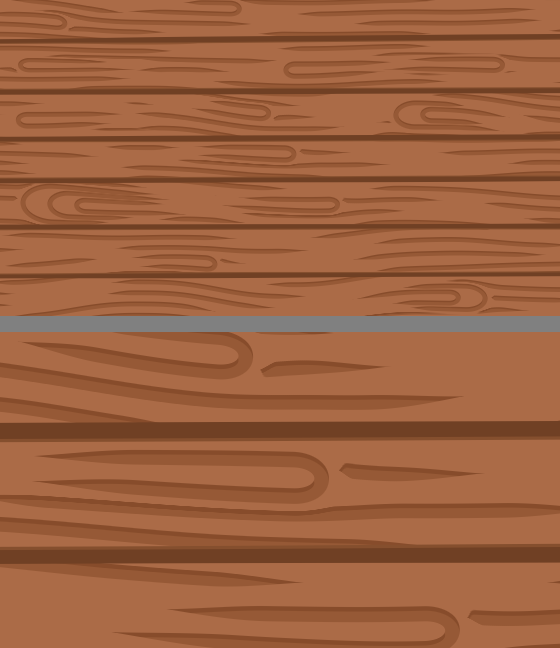
Top: the whole. Bottom: its middle third, enlarged.
Write a WebGL 2 fragment shader that draws this texture.

```glsl
#version 300 es
precision highp float;
// Seven cartoon wooden planks split by slightly tilted dark seams.
// Grain strokes are level lines of a bent height field that parts around
// hairpin knots; every stroke is a flat band with a dark upper edge.
uniform vec2 u_resolution;
out vec4 outColor;

const vec3 WOOD = vec3(0.67, 0.42, 0.28);
const vec3 GRAIN = vec3(0.59, 0.35, 0.21);
const vec3 GRAIN_EDGE = vec3(0.53, 0.30, 0.17);
const vec3 SEAM = vec3(0.44, 0.25, 0.14);
const vec3 SEAM_LIP = vec3(0.52, 0.31, 0.18);

// Lengths are in canvas heights.
const float STROKE_HALF = 0.0077;
const float EDGE_THICK = 0.0048;
const float STREAK_GAP = 0.036;
const float STREAK_LENGTH = 0.95;
const float BEND = 0.062;
const float KNOT_RADIUS = 0.018;
const float RING_STEP = 0.019;
const float RING_SHIFT = 0.085;
const float TIP_SQUASH = 0.6;
const float LIP_SHIFT = 0.0034;

// Seam heights at the left and right borders, top to bottom.
const int SEAMS = 6;
const vec2 SEAM_ENDS[SEAMS] = vec2[](
  vec2(0.870, 0.885), vec2(0.708, 0.713), vec2(0.560, 0.567),
  vec2(0.427, 0.434), vec2(0.282, 0.285), vec2(0.125, 0.132));

// Knots: tip position, then ring count signed by the opening direction.
const int KNOTS = 13;
const vec3 KNOT[KNOTS] = vec3[](
  vec3(0.205, 0.926, -1), vec3(0.757, 0.972, -1), vec3(0.065, 0.794, 1),
  vec3(0.905, 0.778, 1), vec3(1.59, 0.794, -1), vec3(0.058, 0.62, 1),
  vec3(0.85, 0.641, -1), vec3(1.338, 0.637, 2), vec3(0.93, 0.512, -1),
  vec3(0.243, 0.35, 3), vec3(1.068, 0.352, -1), vec3(0.68, 0.164, -1),
  vec3(1.45, 0.058, -2));

float hash(vec2 p) {
  vec3 q = fract(p.xyx * 0.1031);
  q += dot(q, q.yzx + 33.33);
  return fract((q.x + q.y) * q.z);
}

float noise(vec2 p) {
  vec2 i = floor(p), f = fract(p);
  f = f * f * f * (f * (f * 6.0 - 15.0) + 10.0);
  vec2 e = vec2(0, 1);
  return mix(mix(hash(i), hash(i + e.yx), f.x),
             mix(hash(i + e), hash(i + 1.0), f.x), f.y);
}

float seamHeight(int i, float x) {
  return mix(SEAM_ENDS[i].x, SEAM_ENDS[i].y, x * 9.0 / 16.0);
}

float plankRow(vec2 p) {
  float row = 0.0;
  for (int i = 0; i < SEAMS; i++) row += step(p.y, seamHeight(i, p.x));
  return row;
}

// Height after the slow bending of the grain in one plank.
float bentHeight(vec2 p, float row) {
  float tilt = (hash(vec2(row, 5.0)) - 0.5) * 0.06;
  return p.y - tilt * p.x - BEND * noise(vec2(p.x * 2.2, p.y * 3.0) + row * 17.0);
}

// Stroke half width; a fully tapered stroke vanishes.
float taperedHalf(float taper) { return mix(-0.003, STROKE_HALF, taper); }

// Signed distance to the edge of the nearest grain stroke.
float grainEdge(vec2 p, float row) {
  float bent = bentHeight(p, row), flow = bent;
  float edge = 1.0, keep = 1.0;

  for (int i = 0; i < KNOTS; i++) {
    vec3 k = KNOT[i];
    if (plankRow(k.xy) != row) continue;
    vec2 q = vec2(sign(k.z) * (p.x - k.x), bent - bentHeight(k.xy, row));
    float along = 0.0, radius = 0.0, outside = 1.0;
    // Nested hairpins, from the inner ring out
    for (float ring = 0.0; ring < abs(k.z); ring++) {
      radius = KNOT_RADIUS + RING_STEP * ring;
      along = q.x + RING_SHIFT * ring - radius / TIP_SQUASH;
      vec2 v = vec2(min(along, 0.0) * TIP_SQUASH, q.y);
      float len = length(v) + 1e-5;
      outside = len - radius * mix(1.0, 0.8, smoothstep(0.0, 0.3, along));
      float dist = abs(outside) * len / (length(v * vec2(TIP_SQUASH, 1)) + 1e-5);
      float leg = 0.14 + 0.26 * hash(vec2(float(i) + 20.0 * ring, sign(q.y) + 3.0));
      edge = min(edge, dist - taperedHalf(1.0 - smoothstep(leg * 0.5, leg, along)));
    }
    // Streaks part around the knot and stay out of it
    float u = q.y / (radius + 0.012);
    float body = smoothstep(-0.12, 0.02, along) * (1.0 - smoothstep(0.2, 0.55, along));
    flow -= 0.7 * q.y * body * exp(-u * u);
    keep *= max(smoothstep(0.008, 0.02, outside), smoothstep(0.3, 0.42, along));
  }

  // Long streaks with random tapered ends
  float level = flow / STREAK_GAP;
  float slope = length(vec2(dFdx(level), dFdy(level))) * u_resolution.y;
  vec2 id = vec2(floor(level) + 60.0, row * 13.0);
  float s = p.x / STREAK_LENGTH + hash(id) * 7.0;
  float u = fract(s);
  id.x += floor(s) * 71.0;
  float start = 0.2 * hash(id + 3.0), end = 1.0 - 0.2 * hash(id + 8.0);
  float taper = smoothstep(start, start + 0.13, u) * (1.0 - smoothstep(end - 0.16, end, u));
  float streak = abs(fract(level) - 0.5) / max(slope, 1e-3);
  return min(edge, streak - taperedHalf(taper * keep));
}

float fill(float edge) { return clamp(0.5 - edge * u_resolution.y, 0.0, 1.0); }

void main() {
  vec2 p = gl_FragCoord.xy / u_resolution.y;
  float row = plankRow(p);

  // Grain band with its dark upper edge
  float band = fill(grainEdge(p, row));
  float lower = fill(grainEdge(p + vec2(0, EDGE_THICK), row));
  vec3 color = mix(WOOD, mix(GRAIN_EDGE, GRAIN, lower), band);

  // Seams with a lighter lip on alternating sides
  for (int i = 0; i < SEAMS; i++) {
    float y = p.y - seamHeight(i, p.x);
    float halfThick = 0.006 + 0.003 * noise(vec2(p.x * 1.5, float(i) * 7.0));
    float side = i % 2 == 0 ? -LIP_SHIFT : LIP_SHIFT;
    color = mix(color, SEAM_LIP, fill(abs(y - side) - halfThick));
    color = mix(color, SEAM, fill(abs(y) - halfThick));
  }
  outColor = vec4(color, 1);
}
```
